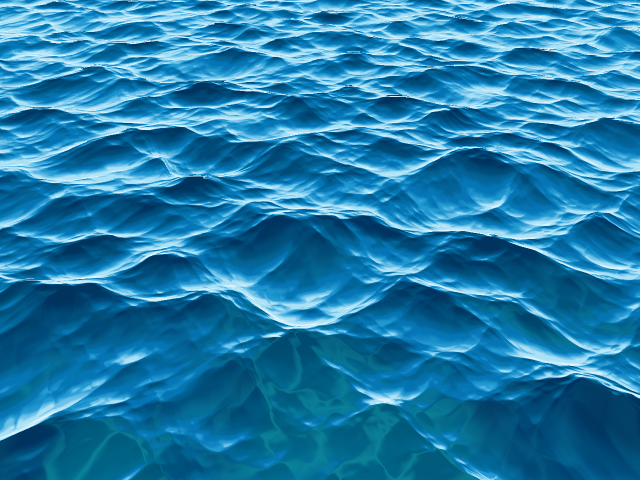
Write a WebGL 2 fragment shader that draws this texture.

```glsl
#version 300 es
precision highp float;

#define HORIZON 1.34
#define FOCAL 1.2
#define BASE_FREQ 19.0
#define FREQ_GROWTH 1.15
#define STEEPNESS 0.40
#define STEEP_DECAY 0.93
#define DIR_SPREAD 1.7
#define CREST_DRAG 1.5
#define CREST_TOP 0.12
#define SWELL_WAVES 10
#define ALL_WAVES 21
#define MARCH_STEPS 14

uniform vec2 u_resolution;
out vec4 fragColor;

float hash(vec2 p) {
  vec3 q = fract(p.xyx * 0.1031);
  q += dot(q, q.yzx + 33.33);
  return fract((q.x + q.y) * q.z);
}

float noise(vec2 p) {
  vec2 cell = floor(p), f = fract(p);
  f = f * f * f * (f * (f * 6.0 - 15.0) + 10.0);
  float low = mix(hash(cell), hash(cell + vec2(1, 0)), f.x);
  float high = mix(hash(cell + vec2(0, 1)), hash(cell + vec2(1, 1)), f.x);
  return mix(low, high, f.y);
}

// Sum of sharp-crested waves; those finer than the footprint fade out
float waterHeight(vec2 p, int count, float footprint) {
  p += vec2(0.05, 0.09) * noise(p * 3.5 + 20.0);
  float freq = BASE_FREQ, steep = STEEPNESS, height = 0.0;
  for (int i = 1; i <= count; i++) {
    float angle = (fract(float(i) * 0.618) - 0.5) * DIR_SPREAD;
    vec2 dir = vec2(sin(angle), cos(angle));
    float phase = dot(dir, p) * freq + 6.283 * hash(vec2(i, 7));
    float blur = freq * footprint;
    float amp = steep / freq / (1.0 + blur * blur);
    float wave = exp(sin(phase) - 1.0);
    height += amp * wave;
    p -= dir * wave * cos(phase) * amp * CREST_DRAG;
    freq *= FREQ_GROWTH;
    steep *= STEEP_DECAY;
  }
  return height;
}

// Bright cell borders of refracted light
float caustics(vec2 p) {
  p += 0.7 * vec2(noise(p * 1.3), noise(p * 1.3 + 40.0));
  vec2 cell = floor(p);
  float first = 9.0, second = 9.0;
  for (int y = -1; y <= 1; y++)
    for (int x = -1; x <= 1; x++) {
      vec2 c = cell + vec2(x, y);
      float d = distance(p, c + vec2(hash(c), hash(c + 57.0)));
      second = min(second, max(first, d));
      first = min(first, d);
    }
  return 1.0 - smoothstep(0.0, 0.28, second - first);
}

// Deep water to reflected sky
vec3 waterRamp(float s) {
  vec3 c = mix(vec3(0.0, 0.20, 0.37), vec3(0.0, 0.29, 0.47), smoothstep(0.04, 0.19, s));
  c = mix(c, vec3(0.01, 0.39, 0.59), smoothstep(0.19, 0.33, s));
  c = mix(c, vec3(0.02, 0.46, 0.71), smoothstep(0.33, 0.42, s));
  c = mix(c, vec3(0.13, 0.60, 0.82), smoothstep(0.44, 0.54, s));
  c = mix(c, vec3(0.42, 0.75, 0.91), smoothstep(0.54, 0.64, s));
  c = mix(c, vec3(0.67, 0.88, 0.96), smoothstep(0.64, 0.75, s));
  return mix(c, vec3(0.86, 0.95, 0.99), smoothstep(0.82, 0.98, s));
}

vec3 shadeWater(vec2 uv) {
  vec3 ray = vec3(uv.x, uv.y - HORIZON, FOCAL);
  float tFlat = -1.0 / ray.y;
  float footprint = 0.0008 * tFlat * tFlat;

  // March from the highest crest level down to the lowest trough
  float t = tFlat * (1.0 - CREST_TOP);
  float stepSize = tFlat * CREST_TOP / float(MARCH_STEPS);
  float gap = 1.0, lastGap = 1.0;
  for (int i = 0; i <= MARCH_STEPS; i++) {
    gap = 1.0 + ray.y * t - waterHeight(ray.xz * t, SWELL_WAVES, footprint);
    if (gap < 0.0) break;
    lastGap = gap;
    t += stepSize;
  }
  if (gap < 0.0) t -= stepSize * gap / min(gap - lastGap, -1e-5);
  vec2 p = ray.xz * t;

  // Surface normal and grazing angle
  float e = 0.0015 * t;
  float h = waterHeight(p, ALL_WAVES, footprint);
  float hx = waterHeight(p + vec2(e, 0), ALL_WAVES, footprint);
  float hz = waterHeight(p + vec2(0, e), ALL_WAVES, footprint);
  vec3 normal = normalize(vec3(h - hx, e, h - hz));
  float sky = 1.0 - max(dot(normal, -normalize(ray)), 0.0);
  sky += 0.07 * (noise(p * vec2(3.0, 5.0)) - 0.5);
  float sheen = noise(p * vec2(40.0, 110.0) + normal.xz * 8.0) - 0.5;
  sky += sheen * 0.4 / (1.0 + t * t) * smoothstep(0.4, 0.65, sky);
  vec3 color = waterRamp(sky);

  // Lit shallows seen through the near faces
  vec2 bed = p + normal.xz * 0.08;
  float clear = (1.0 - smoothstep(0.05, 0.6, uv.y)) * (1.0 - smoothstep(0.25, 0.5, sky));
  float patches = smoothstep(0.4, 0.75, noise(bed * 6.0 + 3.0));
  color = mix(color, vec3(0.0, 0.44, 0.55), 0.65 * clear * patches);
  float net = caustics(bed * 13.0) * (0.25 + 0.75 * patches);
  return mix(color, vec3(0.07, 0.58, 0.64), 0.6 * clear * net);
}

void main() {
  vec3 color = vec3(0.0);
  for (int i = 0; i < 2; i++) {
    vec2 pixel = gl_FragCoord.xy + vec2(0.0, float(i) * 0.5 - 0.25);
    color += 0.5 * shadeWater((pixel - vec2(0.5 * u_resolution.x, 0.0)) / u_resolution.y);
  }
  fragColor = vec4(color, 1.0);
}
```
